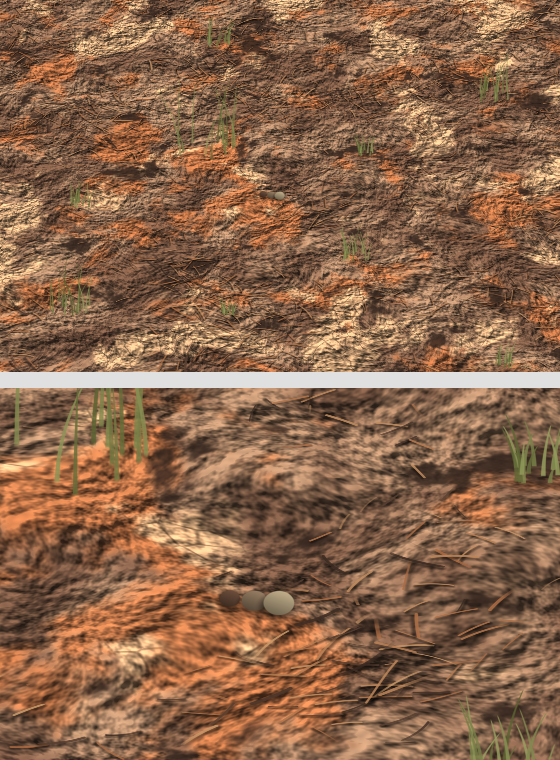
Top: the whole. Bottom: its middle third, enlarged.
Give the GLSL for this texture, as a Shadertoy shader.

```glsl
// Sunlit, churned peat soil: brown mud, rusty stains, cracked pale clay and dark hollows,
// littered with dry straw, sparse grass tufts and a few small round stones.
// Gradient-noise relief gives the clods; straws live in jittered cells; blades are tapered arcs.

const vec3 DARK_PEAT = vec3(0.21, 0.15, 0.12);
const vec3 WET_MUD = vec3(0.39, 0.28, 0.215);
const vec3 DRY_MUD = vec3(0.57, 0.44, 0.34);
const vec3 RUST = vec3(0.66, 0.39, 0.23);
const vec3 PALE_CLAY = vec3(0.77, 0.61, 0.45);
const vec3 STRAW = vec3(0.80, 0.61, 0.42);
const vec3 GRASS_SHADE = vec3(0.34, 0.37, 0.18);
const vec3 GRASS_LIGHT = vec3(0.60, 0.63, 0.38);
const vec3 STONE = vec3(0.70, 0.63, 0.50);

float hash(vec2 p) {
    vec3 q = fract(p.xyx * vec3(0.1031, 0.1030, 0.0973));
    q += dot(q, q.yzx + 33.33);
    return fract((q.x + q.y) * q.z);
}

vec2 hash2(vec2 p) {
    return vec2(hash(p), hash(p + 57.3));
}

float cornerSlope(vec2 cell, vec2 offset) {
    float a = 6.2832 * hash(cell);
    return dot(vec2(cos(a), sin(a)), offset);
}

float gradientNoise(vec2 p) {
    vec2 i = floor(p), f = fract(p);
    vec2 u = f * f * f * (f * (f * 6.0 - 15.0) + 10.0);
    vec2 e = vec2(1.0, 0.0);
    return mix(mix(cornerSlope(i, f), cornerSlope(i + e, f - e), u.x),
               mix(cornerSlope(i + e.yx, f - e.yx), cornerSlope(i + 1.0, f - 1.0), u.x), u.y);
}

float fbm(vec2 p, int octaves, float gain) {
    float sum = 0.0, amp = 1.0;
    for (int i = 0; i < octaves; i++) {
        sum += amp * gradientNoise(p);
        p = mat2(1.6, 1.2, -1.2, 1.6) * p + 17.7;
        amp *= gain;
    }
    return sum;
}

// Distance from the border between jittered cells: thin values are cracks.
float crackDistance(vec2 p) {
    vec2 cell = floor(p);
    float nearest = 9.0, second = 9.0;
    for (int j = -1; j <= 1; j++)
    for (int i = -1; i <= 1; i++) {
        vec2 id = cell + vec2(i, j);
        float d = length(id + hash2(id) - p);
        second = min(second, max(nearest, d));
        nearest = min(nearest, d);
    }
    return second - nearest;
}

// One layer of straws, each with a soft shadow on its lower side.
vec3 addStraw(vec3 col, vec2 p, float scale, float seed, float density, float flow, float soft) {
    p = p * scale + seed * 31.7;
    soft *= scale;
    vec2 cell = floor(p);
    for (int j = -1; j <= 1; j++)
    for (int i = -1; i <= 1; i++) {
        vec2 id = cell + vec2(i, j);
        float pick = hash(id + 7.1), tint = hash(id + 23.9);
        float angle = flow + (hash(id + 11.3) - 0.5) * 2.4;
        vec2 axis = vec2(cos(angle), sin(angle));
        vec2 r = p - id - hash2(id);
        float along = dot(r, axis);
        float across = dot(r, vec2(-axis.y, axis.x)) + (tint - 0.5) * 0.5 * along * along;
        float past = max(abs(along) - mix(0.3, 0.85, pick), 0.0);
        float width = mix(0.014, 0.035, hash(id + 41.7));
        float present = smoothstep(0.0, 0.12, density - pick);
        float side = across * sign(axis.x) + 0.06;
        float shadow = smoothstep(0.09, 0.0, length(vec2(past, side)));
        float cover = smoothstep(width + soft, width - soft, length(vec2(past, across)));
        vec3 tone = tint < 0.3 ? mix(DARK_PEAT, WET_MUD, tint * 3.0) : mix(RUST, STRAW, tint * tint);
        col *= 1.0 - 0.38 * shadow * present;
        col = mix(col, tone, 0.85 * cover * present);
    }
    return col;
}

vec3 addTuft(vec3 col, vec2 p, vec2 root, float size, float seed, float soft) {
    if (length(p - root - vec2(0.0, 0.4 * size)) > 1.3 * size) return col;
    for (int i = 0; i < 15; i++) {
        vec2 key = vec2(i, seed);
        vec2 base = root + (hash2(key) - 0.5) * size * vec2(0.75, 0.3);
        float blade = size * mix(0.3, 1.0, hash(key + 3.7));
        float t = (p.y - base.y) / blade;
        float bend = (hash(key + 9.1) - 0.45) * 0.8 * blade;
        float d = abs(p.x - base.x - bend * t * t);
        float width = 0.0018 * (1.0 - t) + 0.0004;
        float inside = smoothstep(0.0, 0.04, t) * smoothstep(1.0, 0.94, t);
        float cover = smoothstep(width + soft, width - soft, d) * inside;
        col = mix(col, mix(GRASS_SHADE, GRASS_LIGHT, hash(key + 5.3)), 0.85 * cover);
    }
    return col;
}

vec3 addStone(vec3 col, vec2 p, vec2 centre, float radius, vec3 tone, float soft) {
    vec2 r = (p - centre) / (radius * vec2(1.15, 0.9));
    float edge = soft / radius;
    col *= 1.0 - 0.5 * smoothstep(1.5, 0.7, length(r + vec2(0.1, 0.35)));
    float light = 0.85 + 0.3 * dot(r, vec2(0.3, 0.7));
    return mix(col, tone * light, smoothstep(1.0 + edge, 1.0 - edge, length(r)));
}

void mainImage(out vec4 fragColor, in vec2 fragCoord) {
    vec2 p = fragCoord / iResolution.y;
    float aspect = iResolution.x / iResolution.y, soft = 0.8 / iResolution.y;

    // Ground seen at a slant: features flatten and shrink with distance.
    vec2 g = vec2((p.x - 0.5 * aspect) * mix(0.9, 1.3, p.y), p.y * (1.5 + 0.5 * p.y));
    vec2 w = g + 0.05 * vec2(gradientNoise(g * 6.0), gradientNoise(g * 6.0 + 40.0));

    // Soil materials
    vec3 col = mix(WET_MUD, DRY_MUD, smoothstep(-0.35, 0.45, fbm(w * 4.0 + 3.0, 5, 0.65)));
    float rust = smoothstep(0.05, 0.4, fbm(w * 3.5 + 21.0, 5, 0.6));
    float clay = smoothstep(0.2, 0.42, fbm(w * 3.2 + 63.0, 5, 0.6));
    float crack = smoothstep(0.0, 0.13, crackDistance(w * 28.0));
    col = mix(col, RUST, 0.85 * rust);
    col = mix(col, PALE_CLAY * mix(0.65, 1.0, crack), 0.9 * clay);

    // Sunlit clods, fine grain and shaded hollows
    vec2 toSun = vec2(-0.004, 0.007);
    float relief = fbm(w * 7.0, 6, 0.68) - fbm((w + toSun) * 7.0, 6, 0.68);
    col *= clamp(1.06 + 2.1 * relief, 0.4, 1.5) + 0.22 * gradientNoise(g * 95.0);
    float hollow = smoothstep(0.28, 0.58, fbm(w * vec2(6.0, 7.0) + 90.0, 5, 0.62));
    col = mix(col, DARK_PEAT, 0.85 * hollow * (1.0 - 0.6 * clay));

    // Straw litter, gathered in drifts
    float drift = 0.42 + 0.9 * fbm(g * 2.5 + 12.0, 3, 0.5) - 0.25 * clay;
    float flow = 2.0 * gradientNoise(g * 2.2 + 5.0);
    for (int i = 0; i < 5; i++) {
        float layer = float(i);
        col = addStraw(col, g, 24.0 - 3.0 * layer, layer + 1.0, drift - 0.05 * layer, flow, soft);
    }

    // Stones resting near the centre
    for (int i = 0; i < 3; i++) {
        float k = float(i);
        vec2 centre = vec2(0.5 * aspect - 0.045 + 0.022 * k, 0.478 - 0.002 * k);
        col = addStone(col, p, centre, 0.008 + 0.002 * k, mix(WET_MUD, STONE, 0.5 * k), soft);
    }

    // Grass tufts spread by a low-discrepancy sequence, ever smaller
    for (int i = 0; i < 9; i++) {
        float k = float(i);
        vec2 root = fract(vec2(0.37, 0.6) + k * vec2(0.7549, 0.5698)) * vec2(aspect, 1.0);
        col = addTuft(col, p, root, 0.21 / (1.0 + 0.4 * k), k + 1.0, soft);
    }
    fragColor = vec4(clamp(col, 0.0, 1.0), 1.0);
}
```
